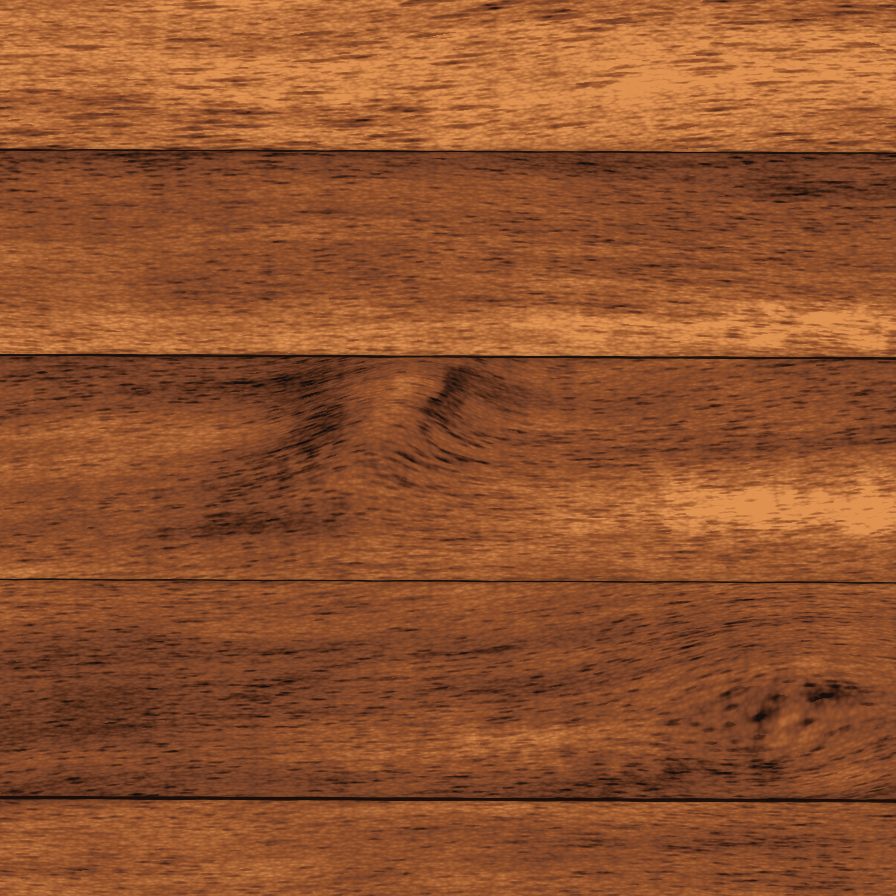
A three.js fragment shader for this texture:

```glsl
varying vec2 vUv;

const vec3 CHAR = vec3(0.18, 0.10, 0.065);
const vec3 UMBER = vec3(0.35, 0.18, 0.10);
const vec3 CHESTNUT = vec3(0.47, 0.26, 0.16);
const vec3 RUSSET = vec3(0.57, 0.31, 0.16);
const vec3 AMBER = vec3(0.68, 0.40, 0.21);
const vec3 HONEY = vec3(0.83, 0.53, 0.29);
const vec3 SEAM_COLOR = vec3(0.08, 0.04, 0.03);

// Seams from bottom to top; steps are the change of value at each seam.
const vec4 SEAMS = vec4(0.108, 0.3515, 0.602, 0.831);
const vec4 SEAM_HALF_WIDTH = vec4(0.0013, 0.0002, 0.0007, 0.0003);
const float SEAM_SOFTNESS = 0.0012;
const float SEAM_TILT = 0.004;
const float PLANK_HEIGHT = 0.24;
const float FIRST_TONE = 2.50;
const vec4 TONE_STEPS = vec4(-0.30, 0.55, -0.05, 0.75);
const float MID_TONE = 2.5;
const float CONTRAST = 1.4;
const float BRIGHTNESS = 0.40;
const float FIRST_SLANT = 0.01;
const vec4 SLANT_STEPS = vec4(0.06, -0.03, -0.05, 0.06);
const vec2 KNOT = vec2(0.880, 0.205);
const vec2 BURL = vec2(0.440, 0.550);
const vec2 GRIT_SCALE = vec2(150.0, 330.0);
const vec2 FIBRE_SCALE = vec2(60.0, 290.0);
const vec2 PORE_SCALE = vec2(42.0, 270.0);
const vec2 STREAK_SCALE = vec2(14.0, 165.0);

float hash(vec2 p) {
  return fract(sin(dot(p, vec2(127.1, 311.7))) * 43758.55);
}

// Cellular noise: distance to the nearest point and that cell's random value.
vec2 cells(vec2 p) {
  vec2 base = floor(p), best = vec2(8.0, 0.0);
  for (int j = -1; j <= 1; j++) {
    for (int i = -1; i <= 1; i++) {
      vec2 cell = base + vec2(float(i), float(j));
      vec2 point = cell + vec2(hash(cell), hash(cell + 57.3));
      float d = length(p - point);
      if (d < best.x) best = vec2(d, hash(cell + 19.7));
    }
  }
  return best;
}

// Layered, rotated sines, roughly -1 to 1.
float waves(vec2 p) {
  float sum = 0.0, gain = 0.5;
  for (int i = 0; i < 5; i++) {
    sum += gain * sin(p.x + 1.8 * sin(p.y + float(i)));
    p = mat2(0.8, 0.6, -0.6, 0.8) * p * 1.7 + 2.3;
    gain *= 0.65;
  }
  return sum;
}

// Soft ellipse; lean shears it sideways with height.
float blot(vec2 p, vec2 center, vec2 size, float lean) {
  vec2 d = p - center;
  d.x -= lean * d.y;
  d /= size;
  return exp(-dot(d, d));
}

// Dark flecks drawn in a share of the cells.
float flecks(vec2 p, float density) {
  vec2 c = cells(p);
  return (1.0 - smoothstep(0.15, 0.55, c.x)) * smoothstep(1.0 - density, 1.2 - density, c.y);
}

vec3 woodRamp(float t) {
  vec3 c = mix(CHAR, UMBER, clamp(t, -0.5, 1.0));
  c = mix(c, CHESTNUT, clamp(t - 1.0, 0.0, 1.0));
  c = mix(c, RUSSET, clamp(t - 2.0, 0.0, 1.0));
  c = mix(c, AMBER, clamp(t - 3.0, 0.0, 1.0));
  return mix(c, HONEY, clamp(t - 4.0, 0.0, 1.3));
}

void main() {
  // Plank index and height within the plank
  vec2 p = vec2(vUv.x, vUv.y + SEAM_TILT * (vUv.x - 0.5));
  vec4 above = step(SEAMS, vec4(p.y));
  float plank = dot(above, vec4(1.0));
  float v = (p.y - dot(above - vec4(above.yzw, 0.0), SEAMS)) / PLANK_HEIGHT;

  // Grain flow, spread around the knots
  vec2 g = p;
  g.y -= (FIRST_SLANT + dot(above, SLANT_STEPS)) * p.x;
  g.y += 0.006 * sin(p.x * 7.0 + plank * 2.4 + p.y * 9.0);
  if (plank == 1.0) g.y -= 0.7 * (p.y - KNOT.y) * blot(p, KNOT, vec2(0.15, 0.09), 0.0);
  if (plank == 2.0) g.y -= 0.05 * blot(p, BURL, vec2(0.10, 0.10), 0.5);
  g += plank * vec2(3.7, 1.3);

  // Broad bands and cross figure
  float mottle = waves(p * vec2(38.0, 46.0) + plank * 5.0);
  float tone = FIRST_TONE + dot(above, TONE_STEPS);
  tone += 0.48 * waves(g * vec2(3.0, 36.0)) + 0.32 * waves(g * vec2(11.0, 160.0));
  tone += 0.14 * waves(p * vec2(26.0, 8.0)) + 0.12 * mottle;

  // Shading and marks of each plank
  vec2 m = p + 0.013 * vec2(mottle, waves(p.yx * 60.0));
  if (plank == 1.0) {
    tone += 0.5 * (v - 0.5) - 0.6 * blot(m, vec2(0.08, 0.21), vec2(0.25, 0.06), 0.0);
    tone += 0.9 * blot(m, vec2(0.58, 0.17), vec2(0.20, 0.025), 3.0);
    tone -= 0.9 * blot(m, vec2(0.72, 0.13), vec2(0.09, 0.018), 0.0);
    float r = length(vec2(p.x - KNOT.x - 0.35 * (p.y - KNOT.y), 0.5 * (p.y - KNOT.y))) / 0.026;
    r += 0.16 * mottle;
    tone += 1.1 * exp(-r * r) + 0.4 * sin(r * 6.0) * exp(-0.35 * r * r);
    tone -= 1.1 * exp(-12.0 * (r - 1.15) * (r - 1.15)) * smoothstep(0.02, -0.02, p.x - KNOT.x);
    tone -= 1.4 * blot(m, KNOT + vec2(0.038, 0.025), vec2(0.026, 0.022), 0.5);
  } else if (plank == 2.0) {
    tone += 0.9 * (0.5 - v) + 1.4 * blot(m, vec2(0.96, 0.435), vec2(0.32, 0.028), 0.0);
    tone -= 1.3 * blot(m, vec2(0.345, 0.545), vec2(0.055, 0.050), -0.3);
    tone -= 1.4 * blot(m, vec2(0.29, 0.425), vec2(0.10, 0.065), 0.5);
    tone -= 0.8 * blot(m, vec2(0.07, 0.42), vec2(0.10, 0.05), 0.0);
    tone -= 0.5 * blot(m, vec2(0.15, 0.58), vec2(0.18, 0.03), 0.0);
    tone += 0.8 * blot(m, BURL, vec2(0.030, 0.055), 0.7);
    tone -= 1.5 * blot(m, vec2(0.503, 0.562), vec2(0.016, 0.035), 0.6);
    tone -= 0.5 * blot(m, vec2(0.56, 0.56), vec2(0.09, 0.04), 0.5);
    tone += 0.8 * blot(m, vec2(0.36, 0.475), vec2(0.05, 0.012), -2.0);
  } else if (plank == 3.0) {
    tone += 1.7 * (0.45 - v) + 1.3 * blot(m, vec2(0.95, 0.637), vec2(0.35, 0.020), 0.0);
  } else if (plank == 4.0) {
    tone += 0.6 * blot(m, vec2(0.90, 0.94), vec2(0.30, 0.05), 0.0);
    tone += 0.6 * blot(m, vec2(0.35, 0.90), vec2(0.22, 0.02), 4.0);
  }
  tone = MID_TONE + BRIGHTNESS + CONTRAST * (tone - MID_TONE);

  // Fibres, pores and long dark streaks
  float density = 0.40 + 0.20 * waves(g * vec2(5.0, 24.0) + 4.0);
  tone += 1.3 * (0.45 - cells(g * FIBRE_SCALE).x);
  tone += 1.0 * (0.45 - cells(g * GRIT_SCALE + 31.0).x);
  tone -= 1.4 * flecks(g * PORE_SCALE, density);
  tone -= (plank == 4.0 ? 2.2 : 1.1) * flecks(g * STREAK_SCALE, density * 0.8);
  vec3 color = woodRamp(tone);

  // Seams with a soft, worn fringe
  vec4 gap = abs(vec4(p.y) - SEAMS + 0.0004 * waves(vec2(p.x * 45.0, plank)));
  vec4 line = 1.0 - smoothstep(SEAM_HALF_WIDTH, SEAM_HALF_WIDTH + SEAM_SOFTNESS, gap);
  vec4 fringe = exp(-gap / 0.003);
  color *= 1.0 - 0.25 * max(max(fringe.x, fringe.y), max(fringe.z, fringe.w));
  color = mix(color, SEAM_COLOR, 0.92 * max(max(line.x, line.y), max(line.z, line.w)));
  gl_FragColor = vec4(color, 1.0);
}
```
